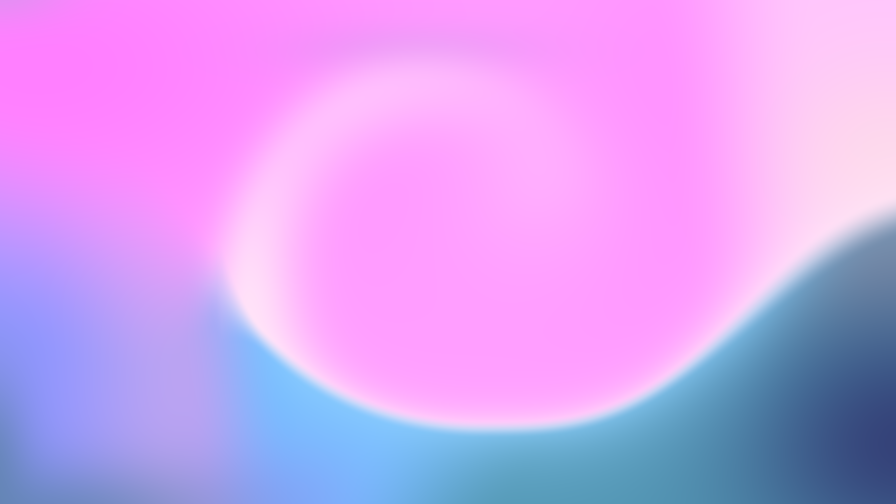
A Shadertoy shader for this background:

```glsl
// Soft pink swirl with a bright rim, resting on a curved blue and teal wave.

// Pinks above the wave
const vec3 PINK = vec3(1.00, 0.62, 1.00);
const vec3 HOT_PINK = vec3(1.00, 0.49, 1.00);
const vec3 PALE_PINK = vec3(1.00, 0.78, 0.99);
const vec3 PEACH = vec3(0.99, 0.85, 0.90);
const vec3 RIM_WHITE = vec3(1.00, 0.92, 0.97);
const vec3 MAUVE = vec3(0.86, 0.57, 0.94);

// Blues below the wave
const vec3 PERIWINKLE = vec3(0.57, 0.59, 1.00);
const vec3 LILAC = vec3(0.73, 0.64, 0.95);
const vec3 SKY = vec3(0.46, 0.73, 1.00);
const vec3 TEAL = vec3(0.32, 0.59, 0.70);
const vec3 STEEL = vec3(0.36, 0.51, 0.66);
const vec3 SLATE = vec3(0.48, 0.56, 0.66);
const vec3 NAVY = vec3(0.20, 0.24, 0.46);

// Layout, in units of the canvas height
const vec2 VALLEY = vec2(0.96, 0.148);
const vec2 SWIRL_CENTRE = vec2(0.926, 0.514);
const float CREST_X = 0.43;
const float SWIRL_RADIUS = 0.425;
const float SWIRL_TIGHTNESS = 0.07;
const float SWIRL_WIDTH = 0.085;
const float EDGE_SOFTNESS = 0.018;
const float RIM_WIDTH = 0.032;

// Elliptic Gaussian falloff around a centre
float glow(vec2 p, vec2 centre, vec2 radius) {
    vec2 q = (p - centre) / radius;
    return exp(-dot(q, q));
}

// Height of the wave: steep on the left, levelling off on the right
float waveHeight(float x) {
    float dx = max(x, CREST_X) - VALLEY.x;
    float left = dx * dx * (0.72 + dx * dx);
    float right = 0.46 * (1.0 - exp(-pow(max(dx, 0.0) / 0.6, 3.0)));
    return VALLEY.y + (dx < 0.0 ? left : right) + 0.3 * max(CREST_X - x, 0.0);
}

// Approximate signed distance, positive above the wave
float waveDistance(vec2 p) {
    float h = 0.01;
    float slope = (waveHeight(p.x + h) - waveHeight(p.x - h)) / (2.0 * h);
    return (p.y - waveHeight(p.x)) / sqrt(1.0 + slope * slope);
}

// Pale arm that winds inward, clockwise from the left
float swirlArm(vec2 p) {
    vec2 q = p - SWIRL_CENTRE;
    float angle = atan(q.y, -q.x);
    float offset = length(q) - (SWIRL_RADIUS - SWIRL_TIGHTNESS * angle);
    float width = SWIRL_WIDTH * (offset < 0.0 ? 1.25 : 0.85);
    float fade = smoothstep(-1.5, -0.2, angle) * (1.0 - smoothstep(0.8, 3.0, angle));
    return fade * exp(-offset * offset / (width * width));
}

vec3 upperColor(vec2 p, float d) {
    vec3 c = PINK;
    c = mix(c, HOT_PINK, 0.95 * glow(p, vec2(0.08, 0.87), vec2(0.62, 0.34)));
    c = mix(c, HOT_PINK, 0.35 * glow(p, vec2(1.32, 0.76), vec2(0.22, 0.40)));
    c = mix(c, PALE_PINK, 0.95 * smoothstep(1.35, 1.68, p.x + 0.12 * (p.y - 0.5)));
    c = mix(c, PEACH, 0.8 * glow(p, vec2(1.76, 0.68), vec2(0.22, 0.20)));
    c = mix(c, MAUVE, 0.55 * glow(p, vec2(0.82, 0.90), vec2(0.24, 0.05)));
    c = mix(c, MAUVE, 0.8 * glow(p, vec2(0.0, 1.02), vec2(0.13, 0.06)));
    c = mix(c, PALE_PINK, 0.35 * glow(p, vec2(1.08, 0.63), vec2(0.17, 0.16)));
    float arm = swirlArm(p);
    vec3 armColor = mix(RIM_WHITE, PALE_PINK, smoothstep(0.38, 0.75, p.y));
    c = mix(c, armColor, 0.85 * arm);

    // Bright rim, broader toward the right
    float width = RIM_WIDTH + 0.06 * smoothstep(1.25, 1.75, p.x);
    float rim = exp(-max(d, 0.0) / width) * smoothstep(0.36, 0.56, p.x);
    return mix(c, RIM_WHITE, 0.9 * rim);
}

vec3 lowerColor(vec2 p, float d) {
    vec3 c = mix(PERIWINKLE, LILAC, smoothstep(0.05, 0.36, p.x));
    c = mix(c, SKY, smoothstep(0.36, 0.56, p.x + 0.12 * (p.y - 0.3)));
    c = mix(c, TEAL, smoothstep(0.66, 1.02, p.x - 0.5 * p.y));
    c = mix(c, SLATE, smoothstep(1.35, 1.75, p.x) * smoothstep(0.2, 0.5, p.y));
    c = mix(c, NAVY, 0.95 * glow(p, vec2(1.80, 0.12), vec2(0.32, 0.27)));
    c = mix(c, PERIWINKLE, 0.5 * glow(p, vec2(0.56, 0.0), vec2(0.16, 0.13)));
    c = mix(c, STEEL, 0.75 * glow(p, vec2(0.12, -0.03), vec2(0.34, 0.11)));
    c = mix(c, STEEL, 0.75 * glow(p, vec2(-0.02, 0.08), vec2(0.08, 0.18)));

    // Sky light caught just under the rim
    float light = exp(min(d, 0.0) / 0.07) * smoothstep(0.42, 0.62, p.x);
    light *= 1.0 - 0.75 * smoothstep(1.45, 1.75, p.x);
    return mix(c, vec3(0.55, 0.81, 0.99), 0.8 * light);
}

void mainImage(out vec4 fragColor, in vec2 fragCoord) {
    vec2 p = fragCoord / iResolution.y;
    float d = waveDistance(p);

    // The wave edge melts into a broad haze on the left
    float softness = mix(0.23, EDGE_SOFTNESS, smoothstep(0.25, 0.52, p.x));
    softness += 0.025 * smoothstep(1.3, 1.75, p.x);
    float above = smoothstep(-softness, softness, d);

    fragColor = vec4(mix(lowerColor(p, d), upperColor(p, d), above), 1.0);
}
```
